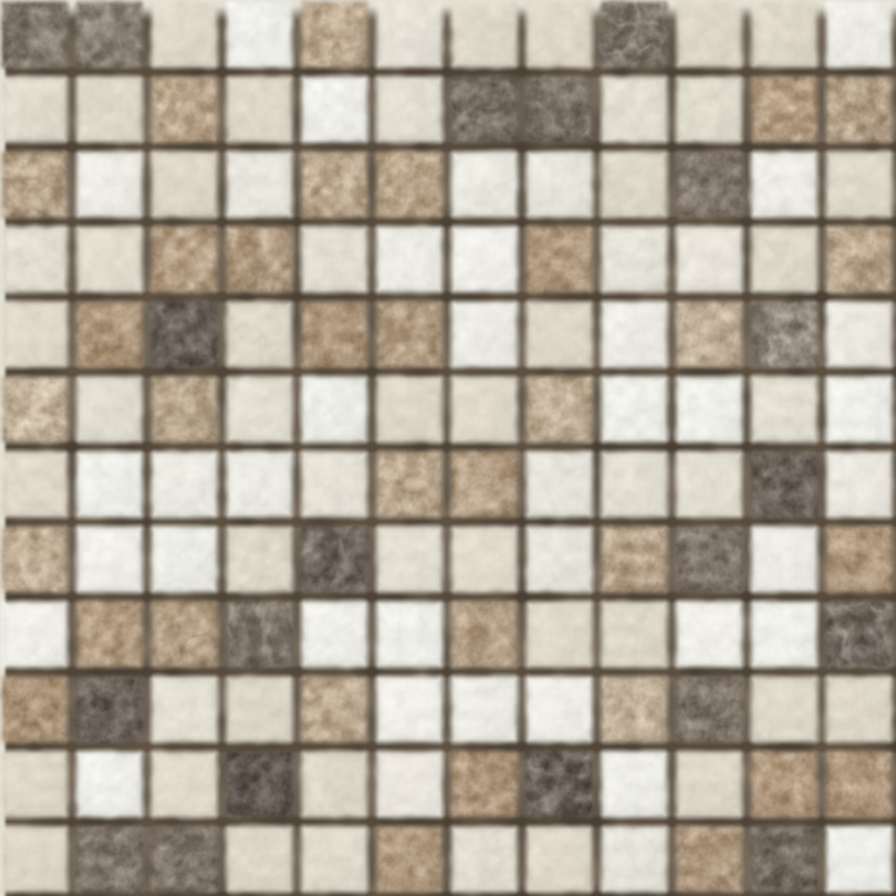
Give the GLSL for this pattern, as a WebGL 2 fragment shader.

```glsl
#version 300 es
precision highp float;
// Square stone mosaic: twelve by twelve tumbled tiles in white, cream, tan and
// dark brown. Each cell is a soft rounded box over grout; a jittered lattice
// picks its stone, and layered value noise mottles and veins the surface.

#define GRID 11.95        // tiles across the canvas
#define GRID_SHIFT 0.04   // part of a tile cut off at the left and top
#define HALF_TILE 0.443   // half the tile width, in cells
#define CORNER 0.05       // corner radius, in cells
#define EDGE_SOFT 0.062   // softness of the tile rim, in cells
#define DARK_SHARE 0.14   // share of dark brown tiles
#define TAN_SHARE 0.24    // share of tan tiles
#define SCATTER 0.32      // irregularity of the stone order
#define SEED 7.0

uniform vec2 u_resolution;
out vec4 fragColor;

const vec3 WHITE_STONE = vec3(0.940, 0.940, 0.915);
const vec3 CREAM_STONE = vec3(0.870, 0.845, 0.785);
const vec3 TAN_STONE = vec3(0.685, 0.595, 0.490);
const vec3 DARK_STONE = vec3(0.435, 0.400, 0.365);
const vec3 GROUT_UPRIGHT = vec3(0.420, 0.380, 0.325);
const vec3 GROUT_LEVEL = vec3(0.330, 0.285, 0.230);
const vec3 MARGIN = vec3(0.890, 0.880, 0.835);

float hash(vec2 p) {
    return fract(sin(dot(p, vec2(127.1, 311.7)) + SEED) * 43758.5453);
}

float valueNoise(vec2 p) {
    vec2 i = floor(p);
    vec2 f = fract(p);
    f = f * f * (3.0 - 2.0 * f);
    float low = mix(hash(i), hash(i + vec2(1.0, 0.0)), f.x);
    float high = mix(hash(i + vec2(0.0, 1.0)), hash(i + 1.0), f.x);
    return mix(low, high, f.y);
}

float fbm(vec2 p) {
    float sum = 0.0;
    float gain = 0.5;
    for (int octave = 0; octave < 3; octave++) {
        sum += gain * valueNoise(p);
        p = mat2(1.6, 1.2, -1.2, 1.6) * p + 3.7;
        gain *= 0.5;
    }
    return sum / 0.875;
}

float roundedBox(vec2 p, float halfSize, float radius) {
    vec2 q = abs(p) - halfSize + radius;
    return length(max(q, 0.0)) + min(max(q.x, q.y), 0.0) - radius;
}

// Stone colour of one cell, with its mottling and veins
vec3 stone(vec2 cell, vec2 local) {
    // A lattice order keeps equal stones apart; the hash breaks its rhythm
    float pick = fract(dot(cell, vec2(0.7549, 0.5698)) + SCATTER * hash(cell));
    float tone = hash(cell + 41.3);
    float character = hash(cell + 87.9);
    vec2 place = local + cell * 5.31;
    float mottle = fbm(place * 7.0) - 0.5;
    float vein = 1.0 - smoothstep(0.0, 0.13, abs(fbm(place * 2.6 + 19.0) - 0.5));

    if (pick < DARK_SHARE) {
        vec3 base = DARK_STONE * mix(0.86, 1.22, tone);
        return base + mottle * 0.34 + vein * 0.12 * character * character;
    }
    if (pick < DARK_SHARE + TAN_SHARE) {
        vec3 base = mix(TAN_STONE, CREAM_STONE, 0.38 * tone * tone);
        base += vec3(0.30, 0.32, 0.34) * mottle;
        return base + vec3(0.11, 0.12, 0.12) * vein * (character - 0.4);
    }
    float paleness = smoothstep(0.1, 0.95, tone);
    vec3 base = mix(CREAM_STONE, WHITE_STONE, paleness);
    base += vec3(-0.008, 0.004, 0.0) * (character - 0.5);
    return base + mottle * 0.08 - vein * 0.02 * character;
}

void main() {
    vec2 uv = gl_FragCoord.xy / u_resolution;
    vec2 grid = vec2(uv.x, 1.0 - uv.y) * GRID + GRID_SHIFT;
    vec2 cell = floor(grid);
    vec2 local = fract(grid) - 0.5;
    float pixel = GRID / min(u_resolution.x, u_resolution.y);

    // Grout: level joints lie in deeper shade than upright ones
    float level = smoothstep(0.39, 0.47, abs(local.y));
    vec3 grout = mix(GROUT_UPRIGHT, GROUT_LEVEL, level);
    grout *= 0.86 + 0.28 * valueNoise(grid * 3.0);

    // Pale margin showing along the left and top borders
    float margin = max(1.0 - smoothstep(0.07, 0.15, grid.x),
                       1.0 - smoothstep(0.08, 0.34, grid.y));
    grout = mix(grout, MARGIN, margin);

    // Tile with slightly worn outline and a shaded rim
    float wear = (valueNoise(grid * 6.0) - 0.5) * 0.025;
    float dist = roundedBox(local, HALF_TILE, CORNER) + wear;
    vec3 tile = stone(cell, local);
    float rim = smoothstep(-0.12, 0.0, dist);
    tile *= 1.0 - 0.07 * rim * (1.0 - margin);
    tile *= 1.0 - 0.03 * (local.x + local.y);

    float soft = max(EDGE_SOFT, pixel);
    float cover = 1.0 - smoothstep(-soft, soft, dist);
    fragColor = vec4(clamp(mix(grout, tile, cover), 0.0, 1.0), 1.0);
}
```
